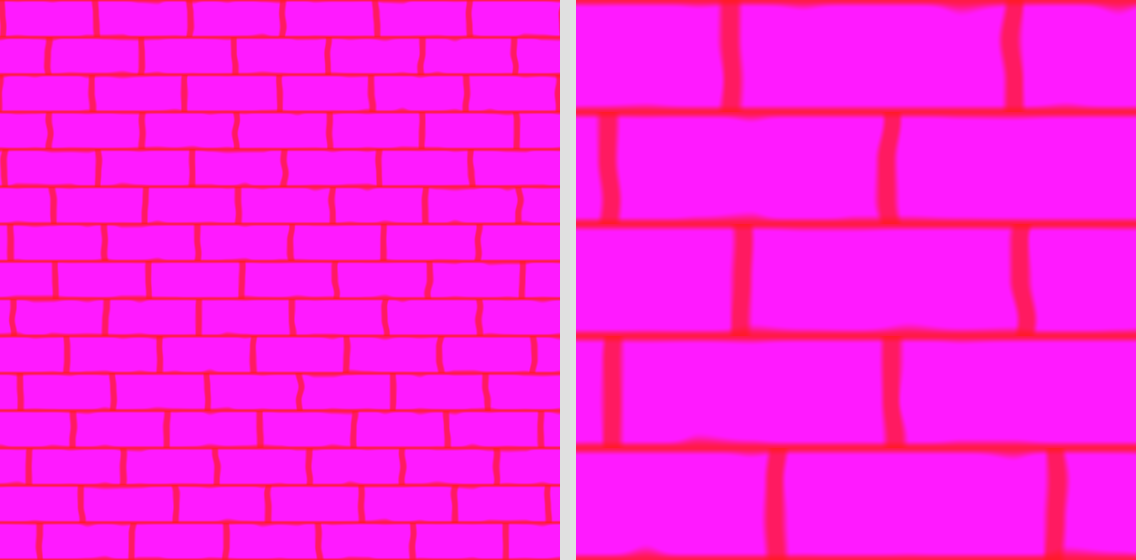
Left: the whole. Right: its middle third, enlarged.
Give the GLSL for this pattern, as a Shadertoy shader.

```glsl
// Magenta brick wall in running bond with soft, uneven red mortar joints.

const float COLUMNS = 6.0;
const float ROWS = 15.0;

const vec3 BRICK = vec3(1.0, 0.10, 1.0);
const vec3 MORTAR = vec3(1.0, 0.10, 0.0);

// Joint sizes as fractions of the canvas
const float BED_REACH = 0.0050;     // half width of the horizontal joints
const float BED_BULGE = 0.0060;     // largest swelling of a horizontal joint
const float HEAD_CORE = 0.0029;     // flat middle of the vertical joints
const float HEAD_FADE = 0.0052;     // soft edge of the vertical joints
const float HEAD_WOBBLE = 0.0050;   // sideways bend of the vertical joints
const float HEAD_RAGGED = 0.0026;   // uneven width of the vertical joints

// Strength of the mortar tint
const float BED_TINT = 0.72;
const float HEAD_TINT = 0.62;

// Row offsets in brick widths
const float ROW_DRIFT = 0.42;
const float ROW_JITTER = 0.06;

// Ripples per canvas
const float BED_RIPPLES = 32.0;
const float HEAD_RIPPLES = 42.0;

float hash(vec2 p) {
    return fract(sin(dot(p, vec2(12.9898, 78.233))) * 43758.5453);
}

// Smooth noise along x, independent for each integer lane
float laneNoise(float x, float lane) {
    float cell = floor(x);
    float t = smoothstep(0.0, 1.0, x - cell);
    return mix(hash(vec2(cell, lane)), hash(vec2(cell + 1.0, lane)), t);
}

// Half-brick bond plus a drift that fades toward the top
float rowShift(float row) {
    float remaining = 1.0 - row / ROWS;
    float drift = ROW_DRIFT * remaining * remaining;
    float jitter = ROW_JITTER * (hash(vec2(row, 5.0)) - 0.5);
    return 0.5 * mod(row, 2.0) + drift + jitter;
}

// Horizontal joint, swelling separately above and below its centre
float bedJoint(vec2 uv, float row) {
    float y = fract(uv.y * ROWS);
    float side = step(0.5, y);
    float ripple = laneNoise(uv.x * BED_RIPPLES, 2.0 * row + side + 11.0);
    float reach = BED_REACH + BED_BULGE * pow(ripple, 5.0);
    float dist = min(y, 1.0 - y) / ROWS;
    return 1.0 - smoothstep(0.0, reach, dist);
}

// Vertical joint, bent as a whole and ragged on each side
float headJoint(vec2 uv, float row) {
    float x = uv.x * COLUMNS - rowShift(row);
    float joint = floor(x + 0.5);
    float lane = joint + 20.0 * row + 60.0;
    float along = uv.y * HEAD_RIPPLES;
    float bend = HEAD_WOBBLE * (laneNoise(along, lane) - 0.5);
    float offset = (x - joint) / COLUMNS - bend;
    float edgeLane = 2.0 * lane + step(0.0, offset) + 900.0;
    float ragged = HEAD_RAGGED * (laneNoise(along, edgeLane) - 0.5);
    float fadeEnd = HEAD_CORE + HEAD_FADE + ragged;
    return 1.0 - smoothstep(HEAD_CORE, fadeEnd, abs(offset));
}

void mainImage(out vec4 fragColor, in vec2 fragCoord) {
    vec2 uv = fragCoord / iResolution.xy;
    float row = floor(uv.y * ROWS);

    float bed = bedJoint(uv, row);
    float head = headJoint(uv, row);

    // Crossings are deeper than either joint alone
    float tint = BED_TINT * bed + HEAD_TINT * head - 0.5 * bed * head;
    fragColor = vec4(mix(BRICK, MORTAR, tint), 1.0);
}
```
